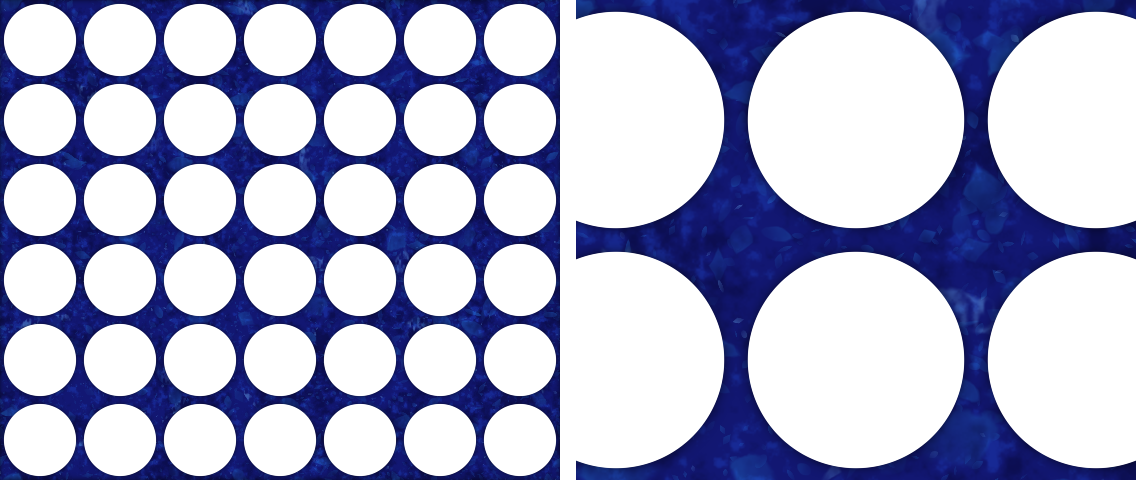
Left: the whole. Right: its middle third, enlarged.
Reproduce this pattern procedurally as a WebGL 2 fragment shader.

```glsl
#version 300 es
precision highp float;
// White discs in a 7 by 6 grid over deep blue stone with lighter crushed shards.

uniform vec2 u_resolution;
out vec4 fragColor;

const vec2 GRID = vec2(7.0, 6.0);      // discs across and down
const float DISC_RADIUS = 0.451;       // in cells
const float RIM_WIDTH = 0.022;         // dark rim around each disc
const float RIM_SHADE = 0.35;
const float BORDER_WIDTH = 0.035;      // dark line at the tile edge
const float BORDER_SHADE = 0.35;
const vec3 WHITE = vec3(1.0);
const vec3 DEEP_BLUE = vec3(0.045, 0.055, 0.32);
const vec3 STONE_BLUE = vec3(0.07, 0.09, 0.45);
const vec3 SHARD_BLUE = vec3(0.10, 0.27, 0.62);
const vec3 PALE_BLUE = vec3(0.36, 0.58, 0.86);

// Four random values per lattice point and layer
vec4 hash4(vec2 p, float seed) {
    uvec4 h = uvec4(uint(p.x), uint(p.y), uint(seed), 7u);
    h = h * 1664525u + 1013904223u;
    for (int i = 0; i < 2; i++) {
        h += h.yzxy * h.wxyz;
        h ^= h >> 16u;
    }
    return vec4(h & 65535u) / 65535.0;
}

// Value noise that wraps with the given period
float noise(vec2 p, vec2 period, float seed) {
    vec2 i = floor(p), f = fract(p);
    f = f * f * (3.0 - 2.0 * f);
    vec2 a = mod(i, period), b = mod(i + 1.0, period);
    float low = mix(hash4(a, seed).x, hash4(vec2(b.x, a.y), seed).x, f.x);
    float high = mix(hash4(vec2(a.x, b.y), seed).x, hash4(b, seed).x, f.x);
    return mix(low, high, f.y);
}

float fbm(vec2 p, float scale, float seed) {
    float sum = 0.0, weight = 0.5;
    for (int i = 0; i < 4; i++) {
        sum += weight * noise(p * scale, GRID * scale, seed + float(i));
        scale *= 2.0;
        weight *= 0.5;
    }
    return sum / 0.9375;
}

// Brightness of scattered, rotated slivers and chips
float shards(vec2 p, float scale, float density, float rough, float seed) {
    vec2 q = p * scale, cell = floor(q);
    float light = 0.0;
    for (int y = -1; y <= 1; y++) {
        for (int x = -1; x <= 1; x++) {
            vec2 id = cell + vec2(x, y);
            vec2 wrapped = mod(id, GRID * scale);
            vec4 place = hash4(wrapped, seed);
            vec4 form = hash4(wrapped, seed + 31.0);
            if (place.w > density) continue;
            float angle = 6.2832 * place.z, c = cos(angle), s = sin(angle);
            vec2 d = mat2(c, -s, s, c) * (q - id - place.xy);
            float len = mix(0.25, 0.62, form.x);
            vec2 e = d / vec2(len, len * mix(0.2, 0.75, form.y));
            float shape = mix(length(e), abs(e.x) + abs(e.y), form.z);
            shape += 0.7 * (rough - 0.5);
            float facet = 0.65 + 0.35 * clamp(e.x + 0.5 * e.y, -1.0, 1.0);
            float mask = 1.0 - smoothstep(0.75, 1.0, shape);
            light = max(light, mask * facet * mix(0.3, 1.0, form.w));
        }
    }
    return light;
}

vec3 stone(vec2 p) {
    float cloud = fbm(p, 3.0, 11.0);
    float grain = fbm(p, 14.0, 23.0);
    float streak = noise(p * vec2(40.0, 18.0), GRID * vec2(40.0, 18.0), 37.0);
    vec3 color = mix(DEEP_BLUE, STONE_BLUE, smoothstep(0.28, 0.55, 0.5 * (cloud + grain)));

    // Chips from coarse to fine, broken up by the grain
    float chips = shards(p, 3.0, 0.55, grain, 41.0);
    chips = max(chips, 0.75 * shards(p, 7.0, 0.45, grain, 53.0));
    chips = max(chips, 0.7 * shards(p, 17.0, 0.28, grain, 67.0));
    chips *= 0.5 + 0.5 * grain + 0.35 * streak;
    color = mix(color, SHARD_BLUE, clamp(chips * 1.05, 0.0, 1.0));
    color += vec3(0.02, 0.07, 0.13) * smoothstep(0.55, 0.8, grain);

    // Sparse bright slivers and specks
    float glints = shards(p, 2.0, 0.22, grain, 79.0) * smoothstep(0.35, 0.75, 0.5 * (grain + streak));
    glints = max(glints, 0.6 * shards(p, 21.0, 0.035, grain, 97.0));
    return mix(color, PALE_BLUE, clamp(0.8 * glints, 0.0, 1.0));
}

void main() {
    vec2 p = gl_FragCoord.xy / u_resolution * GRID;
    float pixel = GRID.y / u_resolution.y;
    float disc = length(fract(p) - 0.5) - DISC_RADIUS;

    // Stone with dark rims and border
    vec3 color = stone(p);
    color *= 1.0 - RIM_SHADE * exp(-max(disc, 0.0) / RIM_WIDTH);
    vec2 edge = min(p, GRID - p);
    color *= 1.0 - BORDER_SHADE * exp(-min(edge.x, edge.y) / BORDER_WIDTH);

    // Discs on top
    color = mix(WHITE, color, smoothstep(-0.6 * pixel, 0.6 * pixel, disc));
    fragColor = vec4(color, 1.0);
}
```
